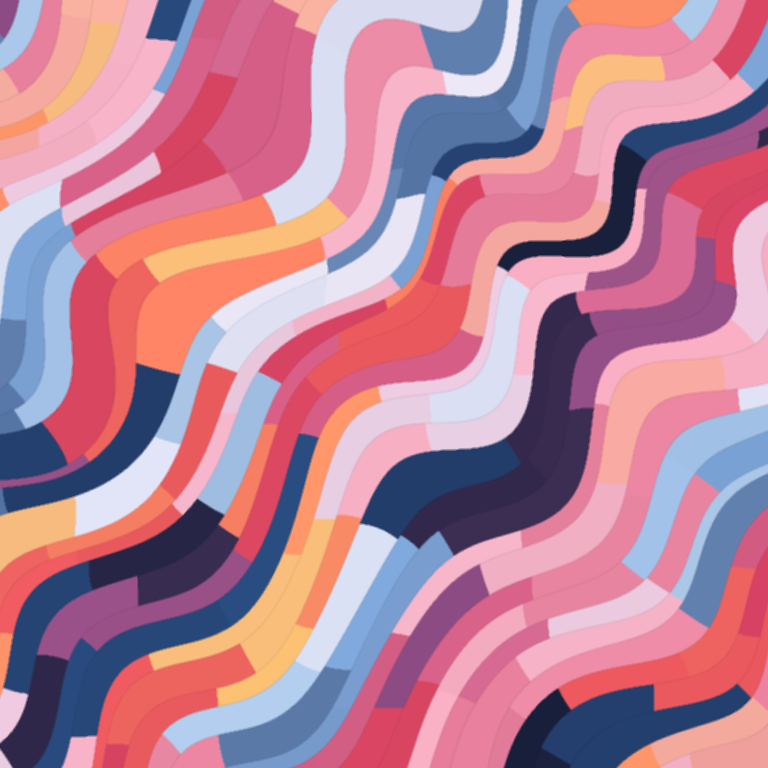
Write a Shadertoy shader that draws this background.

```glsl
const float LANES = 28.0;       // ribbons per canvas height
const float WAVE_AMP = 0.036;
const float WAVE_FREQ = 17.0;
const float SEAM_WIDTH = 0.0014;
const float SOFTNESS = 0.0012;  // spacing of the smoothing samples

// Cyclic order, so that neighbouring swatches blend in
const vec3 SWATCHES[16] = vec3[16](
    vec3(0.92, 0.90, 0.96), vec3(0.70, 0.80, 0.92),
    vec3(0.50, 0.66, 0.86), vec3(0.41, 0.53, 0.71),
    vec3(0.16, 0.30, 0.51), vec3(0.09, 0.12, 0.23),
    vec3(0.54, 0.29, 0.52), vec3(0.84, 0.42, 0.58),
    vec3(0.83, 0.25, 0.39), vec3(0.92, 0.34, 0.37),
    vec3(0.98, 0.49, 0.39), vec3(0.99, 0.76, 0.44),
    vec3(0.98, 0.72, 0.63), vec3(0.90, 0.48, 0.60),
    vec3(0.97, 0.67, 0.75), vec3(0.93, 0.78, 0.87));

float hash(vec2 p) {
    return fract(sin(dot(p, vec2(127.1, 311.7))) * 43758.5453);
}

float noise(vec2 p) {
    vec2 i = floor(p), f = fract(p);
    f = f * f * (3.0 - 2.0 * f);
    return mix(mix(hash(i), hash(i + vec2(1, 0)), f.x),
               mix(hash(i + vec2(0, 1)), hash(i + vec2(1, 1)), f.x), f.y);
}

vec3 swatch(float t) {
    float k = fract(t) * 16.0;
    int i = int(k) % 16;
    return mix(SWATCHES[i], SWATCHES[(i + 1) % 16], 0.4 * fract(k));
}

// Border below a lane, wandering so that ribbons swell and taper
float laneEdge(float lane, float along) {
    return lane + 0.85 * (noise(vec2(along * 3.5, lane * 7.0)) - 0.5);
}

// Groups of ribbons share a hue; single cells vary around it
vec3 cellColor(float lane, float cell, float along) {
    float row = floor(lane / 3.3);
    float part = floor(along * 2.3 + hash(vec2(row, 5.0)));
    vec2 id = vec2(lane, cell);
    // Golden-ratio steps spread the hues evenly over the groups
    float hue = row * 0.618 + part * 0.27 + 0.2 * hash(vec2(row, part));
    float t = hue + 0.19 * (hash(id) - 0.5);
    if (hash(id + 17.0) < 0.08) t = hash(id + 71.0);
    return swatch(t) * (0.98 + 0.04 * hash(id + 33.0));
}

vec3 ribbons(vec2 p) {
    // Diagonal flow with a wandering wave
    float along = (p.x + p.y) * 0.7071;
    float across = (p.y - p.x) * 0.7071;
    float phase = along * WAVE_FREQ + 5.0 * noise(p * 2.2 + 3.0);
    float slope = WAVE_AMP * WAVE_FREQ * cos(phase);
    float level = across + WAVE_AMP * sin(phase)
                + 0.07 * noise(vec2(along * 3.0, across * 5.0) + 20.0);

    // Lane with uneven borders
    float q = level * LANES;
    float lane = floor(q);
    if (q < laneEdge(lane, along)) lane -= 1.0;
    else if (q >= laneEdge(lane + 1.0, along)) lane += 1.0;
    float low = laneEdge(lane, along);
    float high = laneEdge(lane + 1.0, along);

    // Cuts run square to the local direction of the ribbon
    float cutPos = along - slope * (q - 0.5 * (low + high)) / LANES;
    float rate = mix(3.5, 7.5, hash(vec2(lane, 2.0)));
    float shift = 10.0 * hash(vec2(lane, 9.0));
    float cell = floor(cutPos * rate + shift);
    vec3 color = cellColor(lane, cell, (cell + 0.5 - shift) / rate);

    // Faint darker seam between ribbons
    float seam = min(q - low, high - q) / LANES;
    return color * (1.0 - 0.09 * (1.0 - smoothstep(0.0, SEAM_WIDTH, seam)));
}

void mainImage(out vec4 fragColor, in vec2 fragCoord) {
    // 3 x 3 samples smooth every border
    vec2 p = fragCoord / iResolution.y;
    vec3 sum = vec3(0.0);
    for (int j = -1; j <= 1; j++)
        for (int i = -1; i <= 1; i++)
            sum += ribbons(p + vec2(i, j) * SOFTNESS);
    fragColor = vec4(sum / 9.0, 1.0);
}
```
